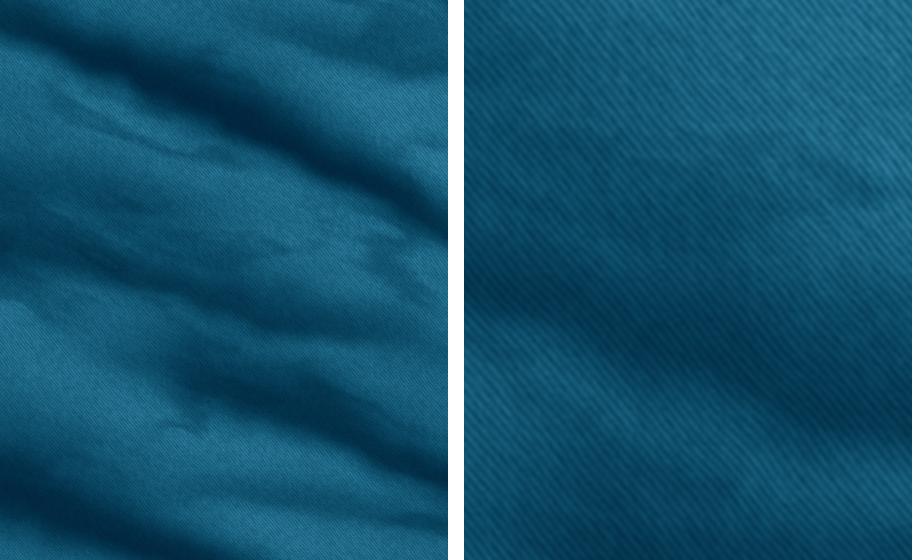
Left, the full canvas; right, a detail of the centre.
Reproduce this texture procedurally as a Shadertoy shader.

```glsl
// Draped teal satin: soft dark folds sweep down to the right over a lit cloth.
// Each fold is a bent line with an uneven bell profile, its traits derived from
// its index; ridged noise adds creases, and a fine diagonal twill the weave.

#define FOLD_SPACING 0.165
#define FOLD_WIDTH 0.080
#define FOLD_DEPTH 0.96
#define FOLD_WANDER 0.090
#define BASE_LIGHT 0.97
#define BROAD_AMOUNT 0.42
#define CREASE_AMOUNT 0.30
#define TWILL_LINES 222.0
#define TWILL_AMOUNT 0.115
#define GRAIN_AMOUNT 0.36
#define SHADOW_COLOUR vec3(0.005, 0.140, 0.235)
#define LIGHT_COLOUR vec3(0.135, 0.430, 0.550)

const float TAU = 6.2831853;

float hash(vec2 cell) {
    return fract(sin(dot(cell, vec2(127.1, 311.7))) * 43758.5453);
}

float noise(vec2 p) {
    vec2 cell = floor(p);
    vec2 f = fract(p);
    f = f * f * (3.0 - 2.0 * f);
    float low = mix(hash(cell), hash(cell + vec2(1.0, 0.0)), f.x);
    float high = mix(hash(cell + vec2(0.0, 1.0)), hash(cell + 1.0), f.x);
    return mix(low, high, f.y);
}

float fbm(vec2 p) {
    float sum = 0.0;
    float weight = 0.5;
    for (int i = 0; i < 4; i++) {
        sum += weight * noise(p);
        p = p * 2.03 + 17.3;
        weight *= 0.5;
    }
    return sum / 0.9375;
}

// Shadow of one fold, 0 to 1; p.y runs downwards from the top edge.
float foldShadow(vec2 p, float index) {
    float strength = 0.5 + 0.5 * cos(TAU * 0.618034 * index);
    float x = p.x - 0.4;

    // Strong folds fall steeply, weak ones lie flatter
    float slope = mix(0.16, 0.48, strength * strength);
    float wiggle = 0.026 * (noise(vec2(p.x * 6.0, index * 7.0 + 3.0)) - 0.5);
    wiggle += 0.012 * (noise(vec2(p.x * 19.0, index * 9.0 + 5.0)) - 0.5);
    float centre = 0.19 + FOLD_SPACING * index + slope * x + 0.18 * x * x + wiggle;

    // Upper flank is soft, lower flank tighter, both narrowing to the right
    float d = p.y - centre;
    float flank = mix(1.15, 0.60, smoothstep(-0.02, 0.02, d));
    float width = FOLD_WIDTH * flank * mix(1.2, 0.75, p.x / 0.8);
    width *= mix(0.65, 1.0, strength) * (0.7 + 0.6 * noise(vec2(p.x * 5.0 + 9.0, index * 5.0)));
    float profile = exp(-d * d / (width * width));

    // Fade out away from the middle of the fold
    float middle = 0.4 - 0.4 * sin(1.4 * index);
    float reach = (p.x - middle) / mix(0.36, 0.60, strength);
    float fade = exp(-reach * reach * reach * reach);

    return mix(0.42, 1.0, strength) * profile * fade;
}

// Short, thin shadow lines along the drape, present only in patches
float creases(vec2 drape) {
    float ridge = 1.0 - abs(2.0 * fbm(drape * vec2(4.0, 11.0) + 31.0) - 1.0);
    float patches = smoothstep(0.42, 0.72, noise(drape * vec2(4.5, 8.0) + 53.0));
    return smoothstep(0.72, 1.0, ridge) * patches;
}

float clothLight(vec2 p) {
    // Wander the cloth so that the folds bend together
    vec2 q = p;
    q.y += FOLD_WANDER * (fbm(p * vec2(3.5, 4.5) + 2.7) - 0.5);

    float light = BASE_LIGHT;
    for (int i = -2; i <= 6; i++) {
        light *= 1.0 - FOLD_DEPTH * foldShadow(q, float(i));
    }

    // Broad undulation and small creases stretched along the drape
    vec2 drape = vec2(q.x + 0.35 * q.y, q.y - 0.35 * q.x);
    float broad = fbm(drape * vec2(2.6, 7.0) + 11.0) - 0.5;
    return light * (1.0 + BROAD_AMOUNT * broad) * (1.0 - CREASE_AMOUNT * creases(drape));
}

// Signed weave detail around zero
float weave(vec2 p) {
    vec2 across = vec2(0.77, -0.64);
    vec2 along = vec2(0.64, 0.77);
    vec2 thread = vec2(dot(p, across), dot(p, along));

    // Let the twill fade when its lines get too fine for the canvas
    float fade = 1.0 - smoothstep(0.4, 0.8, TWILL_LINES / iResolution.y);
    float bend = 0.8 * noise(p * 24.0);
    float twill = sin(TAU * (thread.x * TWILL_LINES + bend));

    float yarn = noise(thread * vec2(360.0, 120.0)) - 0.5;
    float speck = noise(p * 380.0 + 5.0) - 0.5;
    return TWILL_AMOUNT * fade * twill + GRAIN_AMOUNT * (0.55 * yarn + 0.45 * speck);
}

void mainImage(out vec4 fragColor, in vec2 fragCoord) {
    vec2 p = fragCoord / iResolution.y;
    p.y = 1.0 - p.y;

    float light = clothLight(p);
    light += weave(p) * (0.25 + 0.75 * light);
    light = clamp(light, 0.0, 1.2);

    // Red rises late, so the shadows stay deep blue-green
    vec3 ramp = vec3(pow(light, 1.8), light, light);
    fragColor = vec4(mix(SHADOW_COLOUR, LIGHT_COLOUR, ramp), 1.0);
}
```
